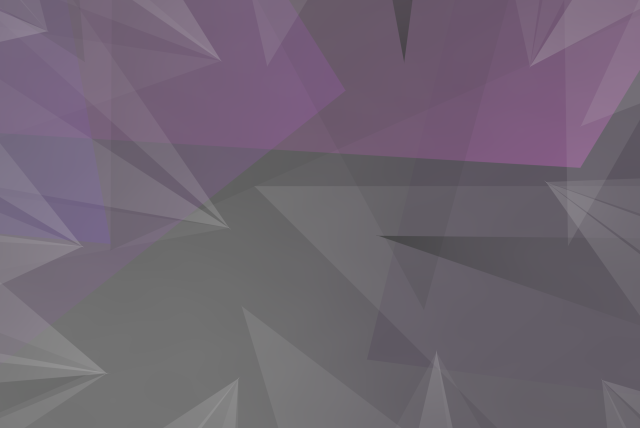
Reproduce this background procedurally as a Shadertoy shader.

```glsl
// Overlapping translucent shards on a dusky grey ground, with violet veils.
// Each shard is a sharp wedge that fades away from its tip; jittered cells
// scatter fans of narrow blades that open outward from the canvas centre.

const vec2 CANVAS = vec2(1.5, 1.0);
const vec3 GREY   = vec3(0.385);
const vec3 DUSK   = vec3(0.355, 0.325, 0.375);
const vec3 SHADOW = vec3(0.23, 0.235, 0.23);
const vec3 LIGHT  = vec3(0.75, 0.745, 0.75);
const vec3 BLUE   = vec3(0.37, 0.37, 0.56);
const vec3 PINK   = vec3(0.67, 0.38, 0.64);

float hash(vec2 cell, float salt) {
    return fract(sin(dot(cell, vec2(127.1, 311.7)) + salt * 74.7) * 4375.85);
}

// Coverage of a wedge: full at the tip, fading over the distance "reach".
float wedge(vec2 p, vec2 tip, float heading, float halfAngle, float reach) {
    vec2 axis = vec2(cos(heading), sin(heading));
    vec2 rel = p - tip;
    float along = dot(rel, axis);
    float across = abs(dot(rel, vec2(-axis.y, axis.x)));
    float edge = across * cos(halfAngle) - along * sin(halfAngle);
    float soft = 0.7 / iResolution.y;
    return smoothstep(soft, -soft, edge) * exp(-max(along, 0.0) / reach);
}

// Smooth ground: grey at left, lifted at lower left, dusky at right.
vec3 ground(vec2 p) {
    vec3 col = mix(GREY, DUSK, 0.6 * smoothstep(0.5, 1.1, p.x));
    col += 0.065 * smoothstep(0.75, 0.1, p.y) * smoothstep(1.3, 0.4, p.x);
    return mix(col, DUSK, 0.6 * wedge(p, vec2(0.86, 0.16), 0.6, 0.73, 9.0));
}

// Broad coloured veils, running from blue at left to pink at right.
vec3 addVeils(vec3 col, vec2 p) {
    for (int i = 0; i < 3; i++) {
        float k = float(i);
        vec2 tip = vec2(0.26 + 0.55 * k, 0.43 + 0.37 * sin(1.32 * k));
        float heading = 2.4 + 0.6 * sin(1.88 * k);
        float cover = wedge(p, tip, heading, 0.65 + 0.19 * k, 0.6);
        col = mix(col, mix(BLUE, PINK, tip.x / CANVAS.x), 0.6 * cover);
    }
    return col;
}

// Large faint facets, alternately light and dark.
vec3 addFacets(vec3 col, vec2 p) {
    for (int i = 0; i < 10; i++) {
        vec2 id = vec2(float(i), 7.0);
        vec2 tip = fract((id.x + 0.5) * vec2(0.755, 0.57)) * CANVAS;
        float heading = 6.283 * hash(id, 1.0);
        float halfAngle = mix(0.25, 0.6, hash(id, 2.0));
        float cover = wedge(p, tip, heading, halfAngle, 0.9);
        col = mix(col, i % 2 == 0 ? LIGHT : SHADOW, 0.16 * cover);
    }
    return col;
}

// Three bright blades sharing one tip.
vec3 addFan(vec3 col, vec2 p, vec2 cell, vec2 tip, float heading) {
    for (int k = 0; k < 3; k++) {
        float salt = float(k) * 3.0 + 5.0;
        float turn = (float(k) - 1.0) * 0.42 + 0.3 * (hash(cell, salt) - 0.5);
        float halfAngle = mix(0.08, 0.32, hash(cell, salt + 1.0));
        float strength = mix(0.08, 0.34, hash(cell, salt + 2.0));
        float cover = wedge(p, tip, heading + turn, halfAngle, 0.38);
        col = mix(col, LIGHT, strength * cover);
    }
    return col;
}

// One fan per jittered cell; upper cells of the third column hold dark blades.
vec3 addFans(vec3 col, vec2 p) {
    for (int y = 0; y < 3; y++)
    for (int x = 0; x < 4; x++) {
        vec2 cell = vec2(float(x), float(y));
        vec2 jitter = 0.2 + 0.6 * vec2(hash(cell, 1.0), hash(cell, 2.0));
        vec2 tip = (cell + jitter) / vec2(4.0, 3.0) * CANVAS;
        vec2 outward = tip - 0.5 * CANVAS;
        float heading = atan(outward.y, outward.x) + 1.4 * (hash(cell, 3.0) - 0.5);
        if (x == 2 && y > 0)
            col = mix(col, SHADOW, 0.75 * wedge(p, tip, heading, 0.16, 0.3));
        else
            col = addFan(col, p, cell, tip, heading);
    }
    return col;
}

// Very faint mottling from layered sines.
float mottle(vec2 p) {
    return sin(p.x * 23.0 + 2.0 * sin(p.y * 17.0)) * sin(p.y * 29.0 + sin(p.x * 13.0));
}

void mainImage(out vec4 fragColor, in vec2 fragCoord) {
    vec2 p = fragCoord / iResolution.xy * CANVAS;
    vec3 col = ground(p);
    col = addVeils(col, p);
    col = addFacets(col, p);
    col = addFans(col, p);
    col += 0.003 * mottle(p);
    fragColor = vec4(clamp(col, 0.0, 1.0), 1.0);
}
```
